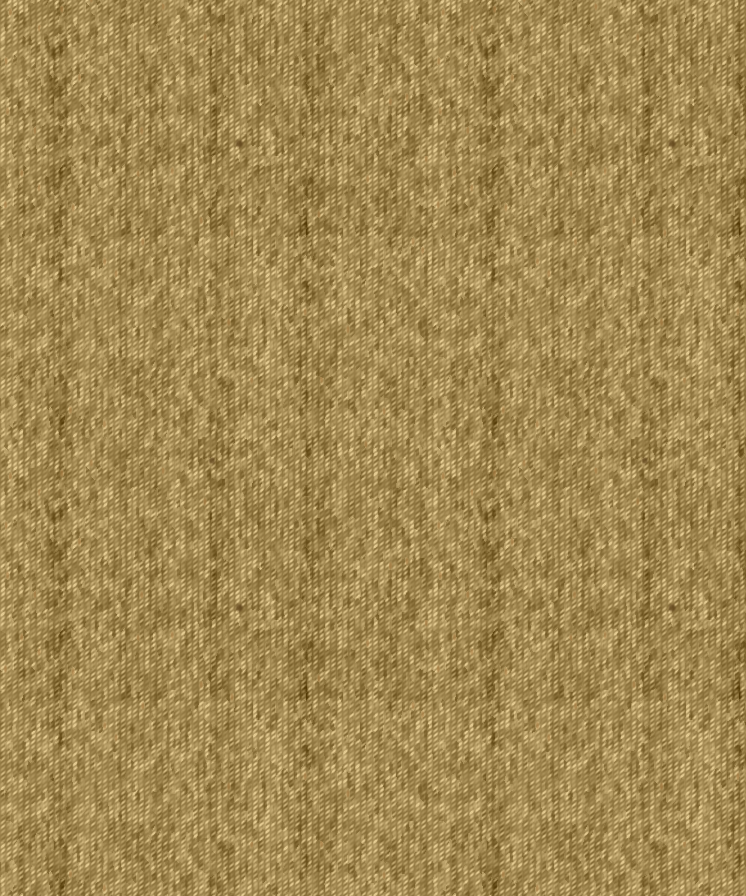
This texture is drawn by a Shadertoy shader. Its source:

```glsl
// Coarse straw-coloured twill cloth: slanted stitches, worn vertical streaks and small knots.

const float TAU = 6.2831853;

float hash(vec2 p) {
    vec3 q = fract(vec3(p.xyx) * vec3(0.1031, 0.1030, 0.0973));
    q += dot(q, q.yzx + 33.33);
    return fract((q.x + q.y) * q.z);
}

// Tileable cellular noise: distance to the nearest point, and that point's random value
vec2 cellular(vec2 uv, vec2 cells) {
    vec2 p = uv * cells, base = floor(p);
    vec2 nearest = vec2(9.0, 0.0);
    for (int j = -1; j <= 1; j++)
    for (int i = -1; i <= 1; i++) {
        vec2 cell = base + vec2(i, j);
        vec2 id = mod(cell, cells);
        vec2 point = cell + 0.15 + 0.7 * vec2(hash(id + 7.0), hash(id + 91.0));
        float d = length(p - point);
        if (d < nearest.x) nearest = vec2(d, hash(id + 53.0));
    }
    return nearest;
}

// Stitches rise to the right inside each column; x is relief, y is the random value
vec2 stitch(vec2 uv) {
    vec2 cells = vec2(72.0, 96.0);
    vec2 s = uv * cells;
    float column = floor(s.x), across = fract(s.x);
    float row = s.y - 0.9 * across - 0.5 * column;
    float relief = sin(0.5 * TAU * across) * (0.5 - 0.5 * cos(TAU * row));
    return vec2(relief, hash(vec2(column, mod(floor(row), cells.y)) + 11.0));
}

// Vertical shading: layered sines and three lines of dark, separate dashes
float streaks(vec2 uv) {
    float wave = 0.040 * sin(TAU * 5.0 * uv.x + 1.0)
               + 0.050 * sin(TAU * 13.0 * uv.x + 0.6 * sin(TAU * uv.y))
               + 0.050 * sin(TAU * 29.0 * uv.x + 2.0);
    vec3 d = uv.x - vec3(0.14, 0.49, 0.71) + 0.006 * sin(TAU * 3.0 * uv.y);
    float lines = dot(exp(-d * d * 3500.0), vec3(1.0, 0.8, 1.0));
    vec2 dash = cellular(uv, vec2(60.0, 34.0));
    return wave - 0.60 * lines * dash.y * dash.y * (1.0 - smoothstep(0.3, 0.9, dash.x));
}

float knot(vec2 uv, vec2 center, float radius) {
    return 1.0 - smoothstep(0.3 * radius, radius, length(uv - center));
}

void mainImage(out vec4 fragColor, in vec2 fragCoord) {
    // Repeating swatch, in units of the canvas height
    vec2 p = fragCoord / iResolution.y;
    vec2 uv = fract((p - vec2(0.0, 0.736)) / vec2(0.483, 0.518));

    // Weave relief, uneven yarn and long pale fibres
    vec2 weave = stitch(uv);
    vec2 fibre = cellular(uv, vec2(96.0, 46.0));
    vec2 blotch = cellular(uv, vec2(44.0, 20.0));
    float tone = 0.30 + 0.72 * weave.x * (0.35 + 1.3 * weave.y);
    tone += 0.88 * (fibre.y - 0.44) * (1.0 - smoothstep(0.15, 0.8, fibre.x));
    tone += 0.20 * (blotch.y - 0.5) * (1.0 - smoothstep(0.2, 0.9, blotch.x));
    tone += streaks(uv) + 0.08 * (uv.y - 0.5);

    vec3 shadow = vec3(0.49, 0.39, 0.18);
    vec3 straw = vec3(0.76, 0.66, 0.44);
    vec3 color = mix(shadow, straw, clamp(tone, -0.6, 1.5));

    // Rare rust flecks and two knots per swatch
    float fleck = step(0.993, fibre.y) * (1.0 - smoothstep(0.15, 0.5, fibre.x));
    color = mix(color, vec3(0.60, 0.41, 0.18), 0.5 * fleck);
    float knots = max(knot(uv, vec2(0.553, 0.20), 0.012), knot(uv, vec2(0.49, 0.517), 0.010));
    color = mix(color, vec3(0.36, 0.25, 0.09), 0.75 * knots);

    fragColor = vec4(color, 1.0);
}
```
